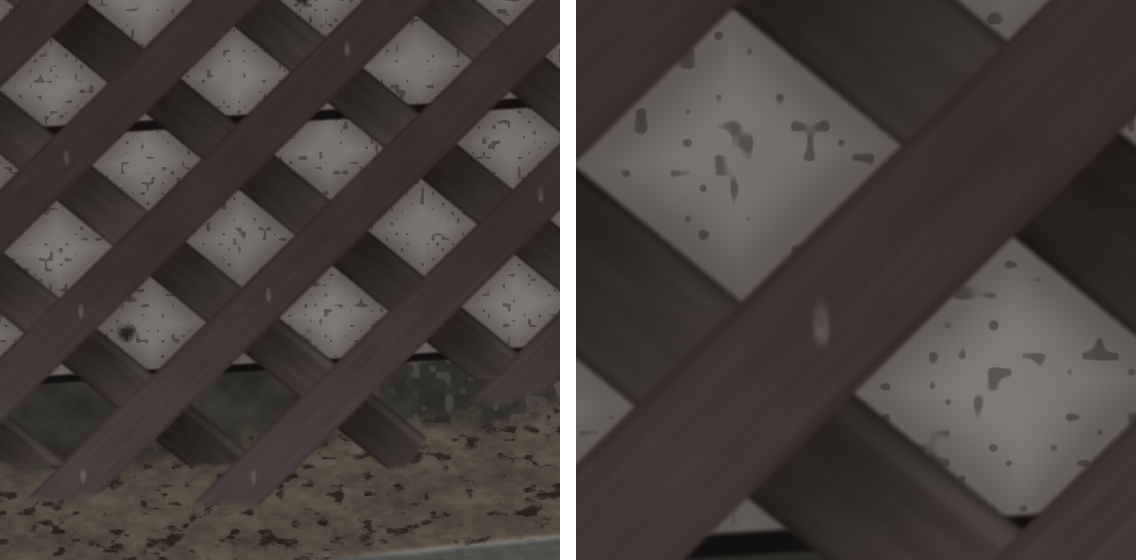
Left, the full canvas; right, a detail of the centre.
Reproduce this pattern procedurally as a WebGL 1 fragment shader.

```glsl
precision highp float;
// Weathered diagonal lattice fence over pale siding, above a strip of bare dirt.

uniform vec2 u_resolution;

const vec2 PERIOD = vec2(0.326, 0.2917);   // lattice diamond width and height
const vec2 SLAT_CENTER = vec2(0.285, 0.27); // front, back position inside a repeat
const float HALF_WIDTH = 0.2;

float hash(vec2 p) {
  return fract(sin(dot(p, vec2(127.1, 311.7))) * 43758.5453);
}

float noise(vec2 p) {
  vec2 i = floor(p), f = fract(p);
  f = f * f * (3.0 - 2.0 * f);
  return mix(mix(hash(i), hash(i + vec2(1.0, 0.0)), f.x),
             mix(hash(i + vec2(0.0, 1.0)), hash(i + vec2(1.0, 1.0)), f.x), f.y);
}

float fbm(vec2 p) {
  float sum = 0.0, amp = 0.5;
  for (int i = 0; i < 4; i++) {
    sum += amp * noise(p);
    p = p * 2.03 + 7.1;
    amp *= 0.5;
  }
  return sum / 0.9375;
}

// Coverage that is 1 below the limit and 0 above it.
float below(float value, float limit, float soft) {
  return 1.0 - smoothstep(limit - soft, limit + soft, value);
}

// Slanted lattice coordinates: x counts front slats, y counts back slats.
vec2 latticeCoords(vec2 p, float level) {
  float u = (p.x - 0.03 * p.y) / PERIOD.x;
  float s = (level - 0.0117) / PERIOD.y;
  return vec2(u + s, u - s);
}

vec3 siding(vec2 p, float level, vec2 lattice, float soft) {
  vec2 shifted = lattice - SLAT_CENTER;
  vec2 cell = floor(shifted), local = fract(shifted) - 0.5;
  vec3 col = vec3(0.475, 0.452, 0.435) * (0.91 + 0.18 * fbm(p * 9.0));
  col *= 1.0 - 0.22 * smoothstep(0.08, 0.32, max(abs(local.x), abs(local.y)));
  // occasional smudge in an opening, and fine flecks
  float smudge = length(local - vec2(-0.1, -0.16)) + 0.14 * (fbm(p * 45.0) - 0.5);
  col *= 1.0 - 0.65 * step(0.72, hash(cell + 4.0)) * below(smudge, 0.06, 0.05);
  col *= 1.0 - 0.3 * smoothstep(0.78, 0.9, noise(p * 110.0));
  // dark joint under each board
  float joint = abs(fract((level - 0.24) / 0.445 + 0.5) - 0.5) * 0.445;
  return mix(col, vec3(0.07, 0.06, 0.06), below(joint, 0.009, soft));
}

vec3 foundation(vec2 p) {
  float leaf = fbm(p * 22.0);
  vec3 col = mix(vec3(0.13, 0.125, 0.11), vec3(0.25, 0.24, 0.215), leaf);
  float litter = smoothstep(0.62, 0.8, noise(p * 70.0)) * smoothstep(0.5, 0.85, p.x);
  return col + 0.08 * litter;
}

vec3 dirt(vec2 p, float soft) {
  float clump = fbm(p * vec2(16.0, 28.0));
  float grit = fbm(p * vec2(55.0, 95.0));
  vec3 col = mix(vec3(0.21, 0.18, 0.155), vec3(0.43, 0.38, 0.33), 0.55 * clump + 0.45 * grit);
  col *= 1.0 - 0.5 * smoothstep(0.58, 0.76, fbm(p * vec2(38.0, 60.0) + 9.0));
  // pale edging strip in the lower right corner
  float strip = p.y + 0.1 * p.x - 1.058;
  col = mix(vec3(0.3, 0.3, 0.29) + 0.08 * (grit - 0.5), col, below(strip, 0.0, soft));
  return col + 0.16 * below(abs(strip), 0.004, 0.007) * smoothstep(0.55, 0.75, p.x);
}

vec3 backSlat(vec2 p, vec2 lattice, float across) {
  float along = fract(lattice.x - SLAT_CENTER.x);
  float light = smoothstep(0.15, 0.85, along);
  float wear = fbm(vec2(lattice.x * 4.0, lattice.y * 20.0));
  vec3 col = mix(vec3(0.125, 0.105, 0.095), vec3(0.25, 0.222, 0.205), 0.65 * light + 0.35 * wear);
  col *= 0.85 + 0.3 * hash(floor(lattice - SLAT_CENTER + vec2(0.0, 0.5)));
  col += 0.045 * smoothstep(0.11, 0.14, across) * smoothstep(0.4, 0.75, p.y);
  return col * (1.0 - 0.25 * smoothstep(0.16, 0.2, abs(across)));
}

vec3 frontSlat(vec2 p, vec2 lattice, float across) {
  float grain = fbm(vec2(lattice.x * 32.0, lattice.y * 3.0));
  float blotch = fbm(p * 14.0);
  vec3 col = mix(vec3(0.222, 0.187, 0.18), vec3(0.268, 0.238, 0.23), smoothstep(0.4, 0.85, p.y));
  col *= 0.86 + 0.16 * grain + 0.12 * blotch;
  col *= 1.0 - 0.14 * smoothstep(0.15, 0.2, abs(across));
  // short pale scratch on some stretches
  vec2 stretch = floor(lattice);
  vec2 offset = vec2(across, fract(lattice.y) - 0.3 - 0.4 * hash(stretch + 2.0));
  float streak = length(vec2((offset.x + offset.y) * 2.8, offset.x - offset.y));
  float scratched = step(0.58, hash(stretch)) * below(streak, 0.08, 0.04);
  return col + 0.13 * scratched * (0.4 + 0.6 * noise(p * 90.0));
}

void main() {
  vec2 p = gl_FragCoord.xy / u_resolution;
  p.y = 1.0 - p.y;                    // measured downward from the top
  float soft = 0.002 + 1.0 / u_resolution.y;
  float level = p.y + 0.06 * p.x;     // the fence tilts slightly
  vec2 lattice = latticeCoords(p, level);
  vec2 across = fract(lattice - SLAT_CENTER + 0.5) - 0.5;
  float rough = 0.04 * (fbm(p * 18.0) - 0.5);

  // backdrop
  vec3 col = mix(foundation(p), siding(p, level, lattice, soft), below(level, 0.69, soft));
  float groundLine = 0.845 - 0.11 * p.x + 2.0 * rough;
  col = mix(dirt(p, soft), col, below(p.y, groundLine, 0.03));

  // slats, each layer with a ragged lower end
  float edge = 4.6 * soft;
  float backEnd = 0.83 - 0.15 * smoothstep(0.72, 0.84, p.x) + rough;
  float back = below(abs(across.y), HALF_WIDTH, edge) * below(p.y, backEnd, 0.008);
  col = mix(col, backSlat(p, lattice, across.y), back);
  float frontEnd = 0.89 - 0.18 * smoothstep(0.45, 0.9, p.x) + rough;
  float front = below(abs(across.x), HALF_WIDTH, edge) * below(p.y, frontEnd, 0.01);
  col = mix(col, frontSlat(p, lattice, across.x), front);

  gl_FragColor = vec4(col, 1.0);
}
```
